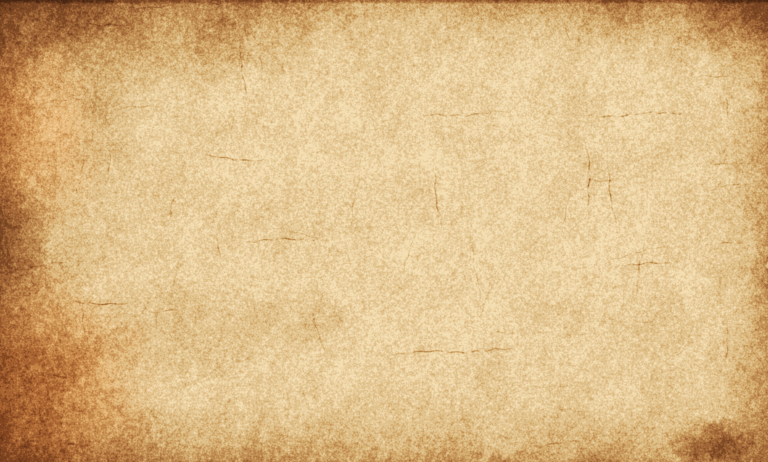
A Shadertoy shader for this texture:

```glsl
// Aged parchment: pale cream sheet with burnt edges, rusty stains and scratches.
// Edge falloffs and warped elliptical stains add up to one darkness value, which
// cellular noise mottles and a six-step cream-to-umber ramp turns into colour.

const vec2 SHEET = vec2(1.662, 1.0);
const mat2 TURN = mat2(0.8, 0.6, -0.6, 0.8);

vec2 hash2(vec2 cell) {
    vec3 h = fract(vec3(cell.xyx) * vec3(0.1031, 0.1030, 0.0973));
    h += dot(h, h.yzx + 33.33);
    return fract((h.xx + h.yz) * h.zy);
}

// Distance to the nearest jittered point, centred around zero
float cellular(vec2 p) {
    vec2 cell = floor(p), local = fract(p);
    float nearest = 4.0;
    for (int y = -1; y <= 1; y++)
    for (int x = -1; x <= 1; x++) {
        vec2 offset = vec2(x, y);
        vec2 d = offset + hash2(cell + offset + 71.0) - local;
        nearest = min(nearest, dot(d, d));
    }
    return sqrt(nearest) - 0.5;
}

float cellularLayers(vec2 p, int layers) {
    float sum = 0.0, weight = 0.5;
    for (int i = 0; i < layers; i++) {
        sum += weight * cellular(p);
        p = 2.0 * TURN * p + 9.7;
        weight *= -0.7;
    }
    return sum;
}

// Opposed cell layers cancel into irregular specks
float specks(vec2 p) {
    return cellular(p) - cellular(TURN * p * 1.13 + 31.0);
}

// Layered sines that bend outlines
vec2 sineWarp(vec2 p) {
    vec2 w = vec2(0.0);
    float scale = 9.0, weight = 1.0;
    for (int i = 0; i < 4; i++) {
        w += weight * sin(scale * p.yx + 2.3 * w.yx + vec2(1.0, 4.0));
        p = TURN * p;
        scale *= 1.9;
        weight *= 0.6;
    }
    return w;
}

float stain(vec2 p, vec2 centre, vec2 radius) {
    return 1.0 - smoothstep(0.2, 1.4, length((p - centre) / radius));
}

float scratch(vec2 p, vec2 a, vec2 b, float width) {
    vec2 along = b - a;
    float t = clamp(dot(p - a, along) / dot(along, along), 0.0, 1.0);
    float taper = 0.5 + 0.5 * sin(3.14 * t);
    return taper * (1.0 - smoothstep(0.0, width, length(p - a - along * t)));
}

// Main scratches, each as start.xy and end.xy
float mainScratches(vec2 p, float width) {
    const vec4 lines[11] = vec4[11](
        vec4(0.517, 0.902, 0.537, 0.783), vec4(1.272, 0.674, 1.276, 0.554),
        vec4(1.315, 0.630, 1.333, 0.511), vec4(0.939, 0.620, 0.954, 0.507),
        vec4(0.913, 0.748, 1.087, 0.757), vec4(1.261, 0.748, 1.504, 0.757),
        vec4(0.446, 0.661, 0.572, 0.652), vec4(0.163, 0.348, 0.283, 0.339),
        vec4(0.848, 0.235, 1.109, 0.243), vec4(1.359, 0.426, 1.457, 0.430),
        vec4(0.533, 0.478, 0.678, 0.483));
    float mark = 0.0;
    for (int i = 0; i < 11; i++) mark = max(mark, scratch(p, lines[i].xy, lines[i].zw, width));
    return mark;
}

float scatteredScratches(vec2 p, float width) {
    float mark = 0.0;
    for (int i = 0; i < 48; i++) {
        vec2 start = hash2(vec2(i, 5)) * SHEET, r = hash2(vec2(i, 19));
        float angle = (i % 2 == 0 ? 0.0 : 1.57) + 0.6 * (r.x - 0.5);
        vec2 reach = (0.03 + 0.10 * r.y) * vec2(cos(angle), sin(angle));
        mark = max(mark, scratch(p, start, start + reach, width));
    }
    return mark;
}

vec3 parchmentRamp(float dark) {
    vec3 c = mix(vec3(0.955, 0.87, 0.70), vec3(0.92, 0.815, 0.63), smoothstep(0.0, 0.15, dark));
    c = mix(c, vec3(0.88, 0.76, 0.55), smoothstep(0.12, 0.25, dark));
    c = mix(c, vec3(0.83, 0.67, 0.43), smoothstep(0.25, 0.41, dark));
    c = mix(c, vec3(0.75, 0.55, 0.32), smoothstep(0.39, 0.56, dark));
    c = mix(c, vec3(0.64, 0.41, 0.22), smoothstep(0.55, 0.76, dark));
    c = mix(c, vec3(0.49, 0.28, 0.14), smoothstep(0.74, 0.98, dark));
    return mix(c, vec3(0.29, 0.15, 0.07), smoothstep(0.97, 1.4, dark));
}

void mainImage(out vec4 fragColor, in vec2 fragCoord) {
    vec2 p = fragCoord / iResolution.xy * SHEET, far = SHEET - p;
    vec2 q = p + 0.014 * sineWarp(p) + 0.07 * cellularLayers(p * 11.0, 4);

    // Burnt edges: left, right, bottom, top and the thin top rim
    float dark = 0.135 + 0.46 * exp(-p.x / 0.15) + 0.36 * exp(-far.x / 0.07)
        + 0.38 * exp(-p.y / 0.075) + 0.32 * exp(-far.y / 0.06)
        + 0.28 * (1.0 - smoothstep(0.002, 0.010, far.y));

    // Corner burns, damp patches and rusty stains
    float rust = stain(q, vec2(0.06, 0.13), vec2(0.25, 0.24));
    float amber = stain(q, vec2(0.06, 0.70), vec2(0.15, 0.18));
    dark += 0.24 * rust + 0.04 * amber + 0.30 * stain(q, vec2(0.08, 0.97), vec2(0.22, 0.13));
    dark += 0.20 * stain(q, vec2(0.43, 0.95), vec2(0.32, 0.12));
    dark += 0.32 * stain(q, vec2(1.62, 0.97), vec2(0.17, 0.11));
    dark += 0.22 * stain(q, vec2(1.36, 0.98), vec2(0.11, 0.07));
    dark += 0.24 * stain(q, vec2(0.00, 0.46), vec2(0.09, 0.13));
    dark += 0.34 * stain(q, vec2(1.555, 0.035), vec2(0.075, 0.035));
    dark += 0.36 * stain(q, vec2(1.14, 0.005), vec2(0.05, 0.02));
    dark += 0.09 * stain(q, vec2(0.24, 0.77), vec2(0.07, 0.05));
    dark += 0.08 * stain(q, vec2(1.40, 0.28), vec2(0.10, 0.07));
    dark += 0.10 * stain(q, vec2(0.50, 0.30), vec2(0.24, 0.08));

    // Mottling grows with age; fibres and specks cover the whole sheet
    float age = smoothstep(0.15, 0.6, dark);
    dark += (0.24 + 0.16 * age) * cellularLayers(q * vec2(8.0, 6.0), 5);
    dark += 0.07 * specks(q * vec2(38.0, 17.0)) + (0.08 + 0.05 * age) * specks(p * 52.0);
    dark += 0.14 * specks(p * 95.0) + 0.19 * specks(p * 175.0);

    // Thin, slightly wavering scratches
    float width = max(0.0034, 1.3 / iResolution.y);
    vec2 s = p + 0.0025 * sin(p.yx * vec2(47.0, 39.0)) + 0.0012 * sin(p.yx * 151.0);
    float broken = smoothstep(-0.5, 0.1, cellular(p * 45.0));
    dark += broken * (0.38 * mainScratches(s, width) + 0.22 * scatteredScratches(s, width));

    vec3 colour = parchmentRamp(max(dark, 0.0));
    float warmth = clamp(0.6 * rust + 0.5 * amber, 0.0, 1.0);
    colour *= mix(vec3(1.0), vec3(1.07, 0.93, 0.80), warmth);
    fragColor = vec4(clamp(colour, 0.0, 1.0), 1.0);
}
```
